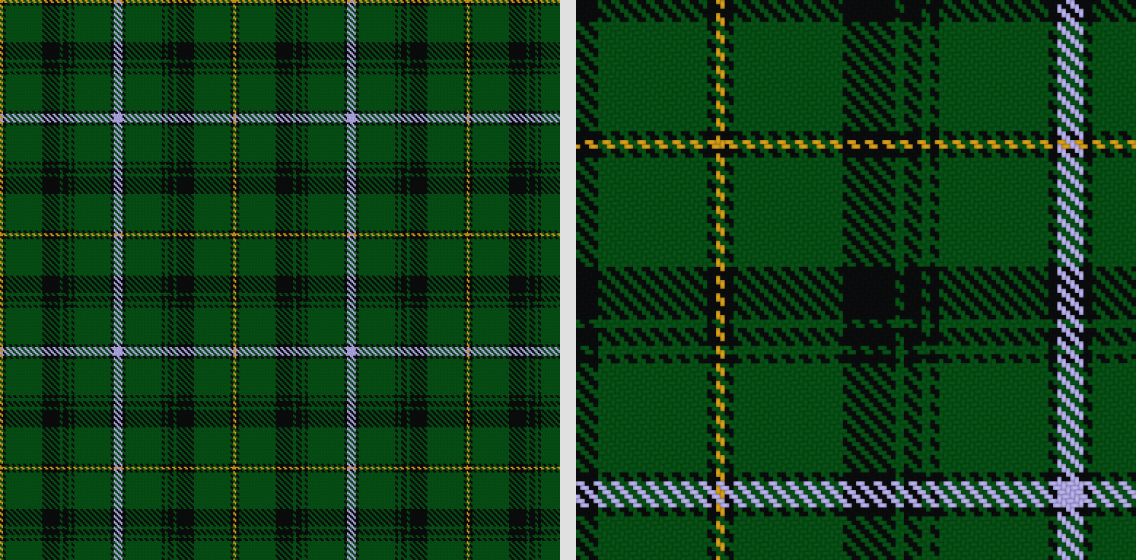
Left: the whole. Right: its middle third, enlarged.
This pattern is drawn by a three.js fragment shader. Its source:

```glsl
// Woven tartan cloth: one mirrored stripe sequence colours both the warp and
// the weft, and a 2/2 twill picks which thread lies on top at each crossing.
// The weave is averaged over a small grid of samples to smooth its edges.

#define THREADS 384.0      // threads across the canvas
#define SETT 160.0         // threads in one full repeat
#define PIVOT 1.0          // centre of the first yellow stripe, in threads
#define ROUNDING 0.2       // darkening toward the edges of each float
#define SAMPLES 4          // smoothing samples per axis
#define GREEN vec3(0.025, 0.335, 0.085)
#define BLACK vec3(0.045, 0.048, 0.052)
#define YELLOW vec3(0.87, 0.64, 0.09)
#define LAVENDER vec3(0.74, 0.71, 0.96)

varying vec2 vUv;

// 1 when d lies between lo and hi
float band(float d, float lo, float hi) {
  return step(lo, d) * step(d, hi);
}

// Colour of a thread, from its distance to the nearest yellow pivot
vec3 threadColour(float index) {
  float halfSett = 0.5 * SETT;
  float d = abs(mod(index + 0.5 - PIVOT + halfSett, SETT) - halfSett);
  float dark = band(d, 1.0, 3.0)      // yellow guard
             + band(d, 28.0, 40.0)    // broad bar
             + band(d, 42.0, 46.0)    // narrow bars
             + band(d, 48.0, 50.0)
             + band(d, 75.0, 77.0);   // lavender guard
  vec3 colour = mix(GREEN, BLACK, dark);
  colour = mix(colour, YELLOW, step(d, 1.0));
  return mix(colour, LAVENDER, step(77.0, d));
}

// Twill surface at p, in threads, counted rightward and downward
vec3 weave(vec2 p) {
  vec2 cell = floor(p);
  vec2 f = p - cell;
  float phase = mod(cell.x - cell.y, 4.0);
  bool warpOnTop = phase < 1.5;

  // position across the thread and along its two-thread float, 0 to 1
  vec2 q = warpOnTop ? vec2(f.x, 0.5 * (f.y + 1.0 - phase))
                     : vec2(f.y, 0.5 * (f.x + phase - 2.0));
  vec2 fromCentre = 2.0 * q - 1.0;
  float shade = 1.0 - ROUNDING * dot(fromCentre, fromCentre);
  return threadColour(warpOnTop ? cell.x : cell.y) * shade;
}

void main() {
  vec2 p = vec2(vUv.x, 1.0 - vUv.y) * THREADS;
  vec2 footprint = fwidth(vUv) * THREADS;

  vec3 sum = vec3(0.0);
  for (int j = 0; j < SAMPLES; j++) {
    for (int i = 0; i < SAMPLES; i++) {
      vec2 offset = (vec2(float(i), float(j)) + 0.5) / float(SAMPLES) - 0.5;
      sum += weave(p + offset * footprint);
    }
  }
  gl_FragColor = vec4(sum / float(SAMPLES * SAMPLES), 1.0);
}
```
